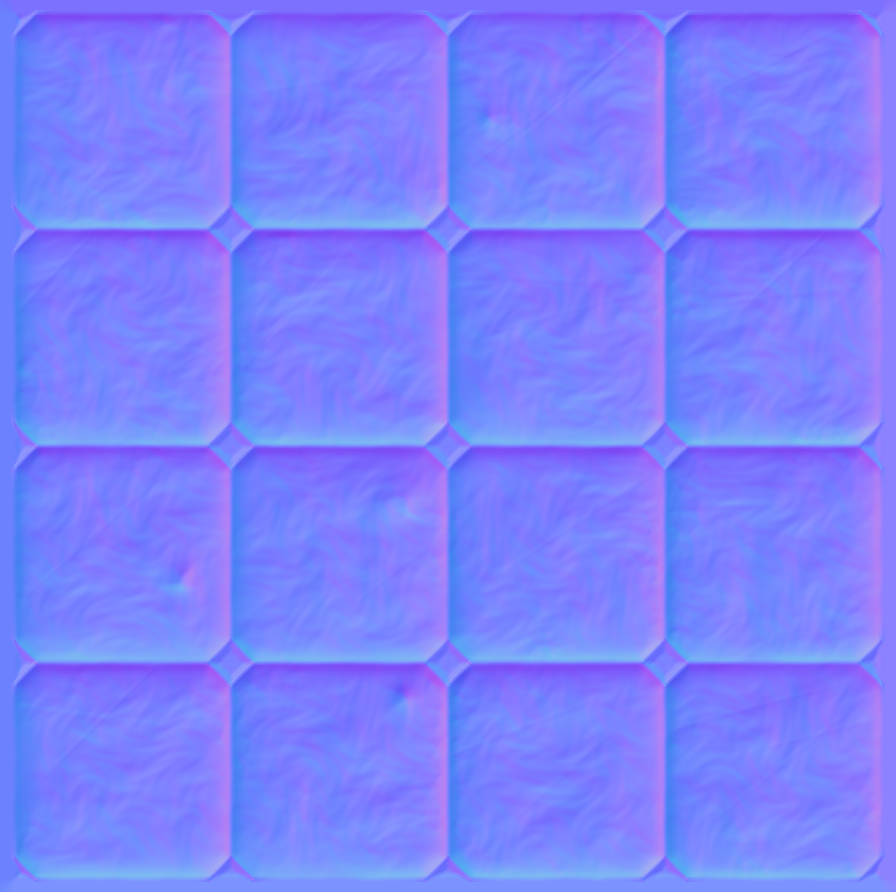
This texture map is drawn by a Shadertoy shader. Its source:

```glsl
#define TILES 4.0
#define MARGIN vec2(0.0156, 0.0140)
#define DIAMOND 0.10      // half diagonal, in tiles
#define RIM_WIDTH 0.036
#define RIM_SLOPE 0.46
#define PILLOW_WIDTH 0.13
#define PILLOW_SLOPE 0.16
#define FRAME_SLOPE 0.13
#define WEAR 0.75
#define SCRATCHES 3
#define BUMP_CHANCE 0.38
#define TILT vec2(-0.030, 0.015)

vec2 hash2(vec2 p) {
    vec2 k = vec2(dot(p, vec2(127.1, 311.7)), dot(p, vec2(269.5, 183.3)));
    return fract(sin(k) * 43758.5);
}

float smoothMin(float a, float b, float k) {
    float h = max(k - abs(a - b), 0.0) / k;
    return min(a, b) - 0.25 * k * h * h;
}

// Smooth cellular noise: low at the cell centres, without creases
float cellular(vec2 p) {
    vec2 cell = floor(p), f = p - cell;
    float sum = 0.0;
    for (int y = -1; y <= 1; y++)
    for (int x = -1; x <= 1; x++) {
        vec2 o = vec2(x, y);
        vec2 r = o + hash2(cell + o) - f;
        sum += exp(-9.0 * dot(r, r));
    }
    return -log(sum + 0.001) / 9.0;
}

// Layered, warped sines for the gentle unevenness
float undulation(vec2 p) {
    float sum = 0.0, amp = 1.0;
    for (int i = 0; i < 4; i++) {
        p = mat2(0.8, 0.6, -0.6, 0.8) * p * 1.7 + 3.1;
        p += 0.6 * sin(p.yx * 0.7);
        sum += amp * sin(p.x) * sin(p.y);
        amp *= 0.55;
    }
    return sum;
}

// Height gained over a distance d from a seam, levelling off after width
float rise(float d, float width, float slope) {
    return slope * width * (1.0 - exp(-d / width));
}

float scratches(vec2 q, vec2 id) {
    float h = 0.0;
    for (int i = 0; i < SCRATCHES; i++) {
        vec2 r = hash2(id * 3.7 + float(i) * 11.3 + 5.0);
        vec2 s = hash2(r * 91.0 + id);
        float angle = mix(-0.15, 0.85, r.x);
        vec2 dir = vec2(cos(angle), sin(angle));
        vec2 v = q - (s - 0.5) * 0.8;
        float across = dot(v, vec2(-dir.y, dir.x)) / 0.008;
        float along = abs(dot(v, dir));
        float fade = 1.0 - smoothstep(0.2, 0.4 + 0.4 * r.y, along);
        h -= 0.0009 * s.y * fade * exp(-across * across);
    }
    return h;
}

float bump(vec2 q, vec2 id, float grain) {
    vec2 r = hash2(id + 17.0), s = hash2(id * 2.3 + 41.0);
    vec2 v = (q - (r - 0.5) * 0.7) / mix(0.06, 0.085, s.y);
    return step(s.x, BUMP_CHANCE) * 0.016 * exp(-dot(v, v)) * (0.8 + 0.8 * grain);
}

// Height in tile units; g counts tiles from the lower left
float height(vec2 g) {
    vec2 id = clamp(floor(g), 0.0, TILES - 1.0);
    vec2 q = g - id - 0.5, a = abs(q);
    vec2 inset = min(g, TILES - g);
    float border = min(inset.x, inset.y);
    if (border < 0.0) return -FRAME_SLOPE * length(min(inset, 0.0));

    // Small raised diamonds where four corners meet
    float chamfer = (1.0 - DIAMOND - a.x - a.y) * 0.7071;
    float fine = cellular(g * 34.0);
    if (chamfer < 0.0) {
        float d = min(-chamfer, border);
        return 0.006 * smoothstep(0.0, 0.036, d) + 0.0014 * fine * smoothstep(0.0, 0.03, d);
    }

    // Tiles with cut corners: a ragged, rounded rim inside a softer pillow
    float waves = undulation(g * 2.3 + id * 5.0);
    float ragged = undulation(g * 7.0 + id * 3.0);
    float edge = smoothMin(min(0.5 - a.x, 0.5 - a.y), chamfer, 0.015);
    float d = max(edge - 0.002 + 0.004 * ragged, 0.0);
    d = sqrt(d * d + 0.0001) - 0.01;
    float pillow = smoothMin(smoothMin(0.5 - a.x, 0.5 - a.y, 0.1), chamfer, 0.1);

    float grain = cellular(g * 13.0 + 0.3 * waves);
    float patches = smoothstep(0.12, 0.4, cellular(g * 2.6 + 7.0));
    float worn = WEAR * (0.1 + 0.4 * patches + 1.4 * patches * exp(-d / 0.09));
    float inside = smoothstep(0.0, 0.05, edge);

    float h = rise(d, RIM_WIDTH * (1.0 + 0.25 * ragged), RIM_SLOPE);
    h += rise(pillow, PILLOW_WIDTH * (1.0 + 0.25 * waves), PILLOW_SLOPE);
    h += inside * (0.0020 * waves + worn * (0.005 * grain + 0.0012 * fine));
    h += inside * (scratches(q, id) + bump(q, id, grain));
    return h;
}

void mainImage(out vec4 fragColor, in vec2 fragCoord) {
    vec2 uv = fragCoord / iResolution.xy;
    vec2 g = (uv - MARGIN) / (1.0 - 2.0 * MARGIN) * TILES;
    // Central differences give the slope; green points down the canvas
    vec2 e = vec2(0.012, 0.0);
    vec2 slope = vec2(height(g + e.xy) - height(g - e.xy),
                      height(g + e.yx) - height(g - e.yx)) / (2.0 * e.x);
    vec3 normal = normalize(vec3(vec2(-slope.x, slope.y) + TILT, 1.0));
    fragColor = vec4(0.5 + 0.5 * normal, 1.0);
}
```
